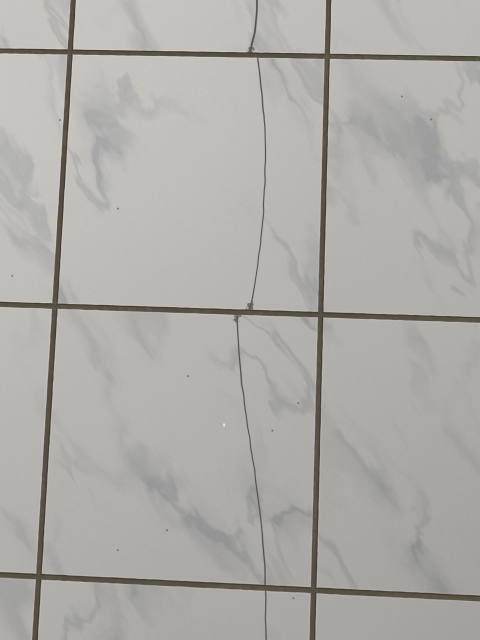
A Shadertoy shader for this texture:

```glsl
float hash(vec2 p) {
    vec3 q = fract(p.xyx * vec3(0.1031, 0.103, 0.0973));
    q += dot(q, q.yzx + 33.33);
    return fract((q.x + q.y) * q.z);
}

float noise(vec2 p) {
    vec2 i = floor(p), f = fract(p);
    f = f * f * (3.0 - 2.0 * f);
    return mix(mix(hash(i), hash(i + vec2(1, 0)), f.x),
               mix(hash(i + vec2(0, 1)), hash(i + vec2(1, 1)), f.x), f.y);
}

float fbm(vec2 p) {
    float sum = 0.0, amp = 0.5;
    for (int i = 0; i < 5; i++) {
        sum += amp * noise(p);
        p = mat2(1.6, 1.2, -1.2, 1.6) * p + 7.3;
        amp *= 0.5;
    }
    return sum / 0.97;
}

// Slightly skewed tile grid: integer values lie on the joints, y runs down
vec2 tileSpace(vec2 p) {
    float x = (p.x - 0.1528 + 0.06 * p.y) / (0.532 + 0.0345 * p.y);
    float y = (p.y - 0.106 - 0.0165 * p.x) / (0.528 + 0.016 * p.x);
    return vec2(x, y - 0.0304 * y * (y - 1.0));
}

// Marble veins falling from upper left to lower right: x = thin, y = cloudy
vec2 veins(vec2 f, vec2 id) {
    vec2 q = vec2(dot(f, vec2(0.82, -0.57)) * 3.6, dot(f, vec2(0.57, 0.82)) * 1.5);
    q += 40.0 * vec2(hash(id + 12.3), hash(id + 47.1));
    q += 0.9 * (vec2(fbm(q * 1.4 + 3.1), fbm(q * 1.4 + 19.7)) - 0.5);
    float n = fbm(q);
    float patches = smoothstep(0.36, 0.66, fbm(q * 0.9 + 31.0));
    float thin = smoothstep(0.05, 0.0, abs(n - 0.5)) * patches;
    float cloud = smoothstep(0.5, 0.72, fbm(q * 1.7 + 8.0)) * smoothstep(0.2, 0.0, abs(n - 0.5));
    return vec2(thin, cloud);
}

// Crack position across the canvas for each row of tiles
float crackPath(float row, float t) {
    if (row < 0.0) return 0.535 - 0.4 * (t - 0.8) * (t - 0.8);
    if (row < 1.0) return 0.536 + 0.08 * t - 0.097 * t * t;
    if (row < 2.0) return 0.494 + 0.058 * smoothstep(0.0, 1.0, t);
    return 0.553 + 0.007 * t;
}

void mainImage(out vec4 fragColor, in vec2 fragCoord) {
    float px = 1.0 / iResolution.x;
    vec2 p = vec2(fragCoord.x, iResolution.y - fragCoord.y) * px;
    vec2 g = tileSpace(p), id = floor(g), f = g - id;

    // Glazed tile under light fading to the lower right
    float light = 0.795 - 0.05 * p.x - 0.085 * p.y;
    light += 0.012 * (hash(id + 5.0) - 0.5) + 0.02 * (noise(p * 3.0) - 0.5);
    vec3 col = light * vec3(1.0, 0.988, 0.964);
    vec2 vein = veins(f, id);
    col *= 1.0 - vec3(0.15, 0.135, 0.115) * min(vein.x * 0.65 + vein.y * 0.6, 1.0);
    col += 0.012 * (noise(p * 330.0) - 0.5);

    // Hairline crack, wider beside the first joint
    float path = crackPath(id.y, f.y) + 0.002 * (noise(vec2(p.y * 45.0, 2.0)) - 0.5);
    float wide = id.y < 0.0 ? 0.0013 : mix(0.0006, 0.001, noise(vec2(p.y * 14.0, 9.0)));
    float crack = smoothstep(wide + px, wide - px * 0.5, abs(p.x - path));
    col = mix(col, vec3(0.27, 0.24, 0.22), crack * 0.85);

    // Chips where the crack meets the joints
    float edge = min(f.y, 1.0 - f.y) * 0.54;
    float chipSize = 0.009 * step(id.y, 1.0) * (id.y == 1.0 ? step(f.y, 0.5) : step(0.5, f.y));
    float chip = length(vec2(p.x - path, (edge - 0.011) * 0.7));
    chip += 0.009 * (noise(p * 240.0) - 0.35);
    col = mix(col, vec3(0.36, 0.33, 0.32), 0.75 * smoothstep(chipSize, chipSize - 0.004, chip) * step(0.001, chipSize));

    // Sparse dirt specks and one pale nick
    vec2 cell = floor(p * 22.0);
    vec2 spot = (cell + 0.2 + 0.6 * vec2(hash(cell), hash(cell + 9.0))) / 22.0;
    float speck = smoothstep(0.0014 + px, 0.0006, length(p - spot)) * step(0.975, hash(cell + 71.0));
    col = mix(col, vec3(0.4, 0.37, 0.34), speck * 0.7);
    float nick = length((p - vec2(0.467, 0.886)) * vec2(1.0, 0.6)) + 0.003 * noise(p * 300.0);
    col = mix(col, vec3(0.9), smoothstep(0.0045, 0.002, nick));

    // Grout joints with a pale bevel and a shadowed side
    vec2 side = (fract(g + 0.5) - 0.5) * vec2(0.555, 0.55);
    vec2 away = abs(side);
    float d = min(away.x, away.y) + 0.0007 * (noise(p * 90.0) - 0.5);
    float across = away.x < away.y ? side.x : -side.y;
    col += 0.035 * smoothstep(0.0095, 0.007, d);
    vec3 grout = mix(vec3(0.33, 0.3, 0.255), vec3(0.42, 0.395, 0.35), 0.6 * noise(p * 160.0) * noise(p * 17.0));
    grout = mix(grout, vec3(0.23, 0.2, 0.15), 0.75 * smoothstep(0.0015, 0.0045, across));
    col = mix(col, grout, smoothstep(0.0056 + px * 0.7, 0.0056 - px * 0.7, d));

    fragColor = vec4(clamp(col, 0.0, 1.0), 1.0);
}
```
